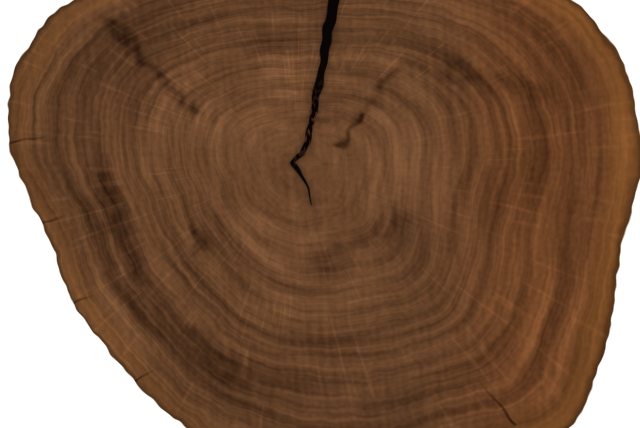
Reproduce this texture procedurally as a Shadertoy shader.

```glsl
// Sawn tree-trunk slice on white: an off-centre pith, a lobed outline and growth rings.
// A polar radius profile shapes both outline and rings; gradient noise adds the
// grain, rays and saw marks, while tapered segments make the stains and splits.

const float TAU = 6.2831853;
const vec2 PITH = vec2(0.693, 0.623);
const vec3 DARK_WOOD = vec3(0.19, 0.11, 0.06);
const vec3 LIGHT_WOOD = vec3(0.54, 0.365, 0.235);
const vec3 RIM_WOOD = vec3(0.50, 0.315, 0.15);
const vec3 CRACK_BLACK = vec3(0.035, 0.02, 0.015);
const vec3 CRACK_BROWN = vec3(0.28, 0.15, 0.08);
const float BASE_TONE = 0.60;
const float RING_CONTRAST = 0.30;
const float RING_WARP = 0.026;

// Outline radius every 15 degrees, counterclockwise from the right
const int LOBES = 24;
const float RADII[LOBES] = float[LOBES](
    0.803, 0.799, 0.746, 0.655, 0.565, 0.515, 0.497, 0.512,
    0.545, 0.598, 0.666, 0.689, 0.660, 0.609, 0.615, 0.625,
    0.652, 0.703, 0.742, 0.771, 0.811, 0.889, 0.836, 0.787);

// Main split: x, y, half width
const vec3 SPLIT[8] = vec3[8](
    vec3(0.780, 1.01, 0.015), vec3(0.763, 0.902, 0.011), vec3(0.742, 0.781, 0.008),
    vec3(0.727, 0.703, 0.007), vec3(0.709, 0.643, 0.005), vec3(0.686, 0.621, 0.005),
    vec3(0.711, 0.578, 0.003), vec3(0.732, 0.525, 0.0005));

// Dark stains: segment ends, then width and strength
const vec4 STAINS[8] = vec4[8](
    vec4(0.25, 0.95, 0.459, 0.732), vec4(0.934, 0.844, 0.84, 0.727),
    vec4(0.846, 0.732, 0.789, 0.656), vec4(0.76, 0.39, 0.93, 0.49),
    vec4(0.23, 0.58, 0.322, 0.346), vec4(0.352, 0.287, 0.537, 0.121),
    vec4(0.453, 0.453, 0.465, 0.414), vec4(0.98, 0.85, 1.26, 0.785));
const vec2 STAIN_LOOK[8] = vec2[8](
    vec2(0.014, 0.34), vec2(0.014, 0.26), vec2(0.007, 0.55), vec2(0.036, 0.24),
    vec2(0.034, 0.30), vec2(0.045, 0.27), vec2(0.018, 0.36), vec2(0.024, 0.24));

// Short edge checks: outer end, inner end
const vec4 CHECKS[5] = vec4[5](
    vec4(0.016, 0.667, 0.12, 0.682), vec4(0.09, 0.477, 0.155, 0.497),
    vec4(0.17, 0.29, 0.22, 0.313), vec4(0.315, 0.108, 0.365, 0.142),
    vec4(1.205, 0.01, 1.11, 0.12));

vec2 gradient(vec2 cell) {
    vec3 q = fract(cell.xyx * vec3(0.1031, 0.1030, 0.0973));
    q += dot(q, q.yzx + 33.33);
    float a = TAU * fract((q.x + q.y) * q.z);
    return vec2(cos(a), sin(a));
}

float gnoise(vec2 p) {
    vec2 i = floor(p), f = p - i;
    vec2 u = f * f * f * (f * (f * 6.0 - 15.0) + 10.0);
    vec2 e = vec2(1.0, 0.0);
    float low = mix(dot(gradient(i), f), dot(gradient(i + e), f - e), u.x);
    float high = mix(dot(gradient(i + e.yx), f - e.yx), dot(gradient(i + 1.0), f - 1.0), u.x);
    return mix(low, high, u.y);
}

// Periodic Catmull-Rom through the radius profile
float outlineRadius(float angle) {
    float k = fract(angle / TAU) * float(LOBES);
    int i = int(k);
    float t = fract(k);
    float a = RADII[(i + 23) % LOBES], b = RADII[i % LOBES];
    float c = RADII[(i + 1) % LOBES], d = RADII[(i + 2) % LOBES];
    return b + 0.5 * t * (c - a + t * (2.0 * a - 5.0 * b + 4.0 * c - d + t * (3.0 * (b - c) + d - a)));
}

// Distance to a segment and the position along it
vec2 segment(vec2 p, vec2 a, vec2 b) {
    vec2 ab = b - a;
    float h = clamp(dot(p - a, ab) / dot(ab, ab), 0.0, 1.0);
    return vec2(length(p - a - h * ab), h);
}

float band(float s, float center, float width) {
    float d = (s - center) / width;
    return exp(-d * d);
}

void mainImage(out vec4 fragColor, in vec2 fragCoord) {
    float pixel = 1.0 / iResolution.y;
    vec2 p = fragCoord * pixel;
    vec2 q = p - PITH;
    float radius = outlineRadius(atan(q.y, q.x)) + 0.008 * gnoise(p * 13.0) + 0.005 * gnoise(p * 38.0);
    float s = length(q) / radius;
    // Grain angle has its seam along the main split
    float turn = atan(q.x * 0.97 - q.y * 0.24, -q.x * 0.24 - q.y * 0.97);
    float patches = gnoise(p * 5.0 + 3.0);
    vec2 wobble = vec2(gnoise(p * 24.0), gnoise(p * 24.0 + 50.0));

    // Growth rings
    float ring = s + RING_WARP * gnoise(p * 4.0) + 0.008 * gnoise(p * 15.0);
    float rings = gnoise(vec2(ring * 19.0, turn * 1.3)) + 0.75 * gnoise(vec2(ring * 48.0, turn * 2.0 + 9.0))
        + 0.5 * gnoise(vec2(ring * 115.0, turn * 3.0 + 20.0));
    float tone = BASE_TONE + RING_CONTRAST * rings * smoothstep(0.0, 0.5, s + 0.12);
    tone += 0.07 * (1.0 - smoothstep(0.25, 0.55, s)) - 0.06 * smoothstep(0.3, 0.0, p.y);
    float fade = 0.7 + 0.9 * patches;
    tone -= fade * (0.18 * band(ring, 0.575, 0.012) + 0.11 * band(ring, 0.61, 0.007)
        + 0.10 * band(ring, 0.71, 0.018) + 0.20 * band(ring, 0.835, 0.022) + 0.08 * band(ring, 0.2, 0.006));
    tone -= 0.09 * band(s, 0.77, 0.09) * smoothstep(0.8, 0.3, p.x);

    // Rays, saw marks and mottling
    float rays = gnoise(vec2(turn * 42.0, s * 5.0));
    tone += 0.10 * smoothstep(0.25, 0.5, rays) * smoothstep(0.2, 0.5, s) + 0.05 * rays;
    tone += 0.12 * gnoise(vec2(p.x * 75.0 + p.y * 6.0, p.y * 9.0)) + 0.10 * gnoise(p * 90.0) + 0.16 * patches;

    // Stains and edge checks
    for (int i = 0; i < 8; i++) {
        float d = segment(p + 0.022 * wobble, STAINS[i].xy, STAINS[i].zw).x / STAIN_LOOK[i].x;
        tone -= STAIN_LOOK[i].y * exp(-d * d) * (0.9 + 0.8 * gnoise(p * 30.0));
    }
    for (int i = 0; i < 5; i++) {
        vec2 d = segment(p + 0.007 * wobble, CHECKS[i].xy, CHECKS[i].zw);
        tone -= 0.55 * (1.0 - d.y) * smoothstep(0.0025 + pixel, 0.001, d.x);
    }
    vec3 color = mix(DARK_WOOD, LIGHT_WOOD, clamp(tone, 0.0, 1.0));
    color *= mix(vec3(1.0), vec3(1.06, 0.98, 0.88), smoothstep(0.95, 1.25, p.x));

    // Sapwood rim, warmer on the right
    float rim = smoothstep(0.89, 0.95, ring) * mix(0.32, 0.62, smoothstep(0.6, 1.3, p.x));
    color = mix(color, RIM_WOOD * (0.75 + 0.4 * tone), rim);
    color *= 1.0 - 0.3 * smoothstep(0.975, 1.0, s);

    // Main split with torn fibres inside
    float gap = 1.0;
    for (int i = 0; i < 7; i++) {
        vec2 d = segment(p + 0.009 * wobble, SPLIT[i].xy, SPLIT[i + 1].xy);
        gap = min(gap, d.x - mix(SPLIT[i].z, SPLIT[i + 1].z, d.y));
    }
    float fibres = smoothstep(-0.1, 0.3, gnoise(p * vec2(140.0, 60.0))) * band(p.y, 0.71, 0.08);
    color *= 1.0 - 0.25 * exp(-max(gap, 0.0) * 130.0);
    color = mix(color, mix(CRACK_BLACK, CRACK_BROWN, fibres), smoothstep(pixel, -pixel, gap));

    float inside = smoothstep(-pixel, pixel, (1.0 - s) * radius);
    fragColor = vec4(mix(vec3(1.0), color, inside), 1.0);
}
```
